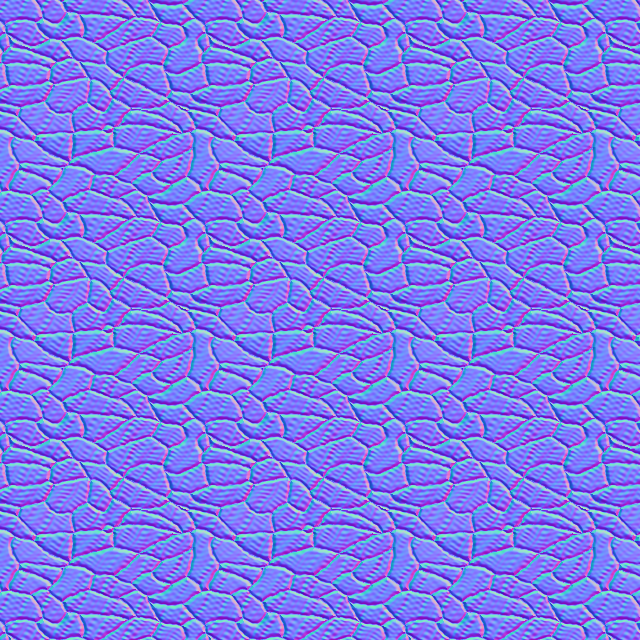
Give the GLSL for this texture map, as a WebGL 1 fragment shader.

```glsl
precision highp float;
// Tangent-space normal map of rough, flat-bedded stone walling.
// Slabs are a wrapping cellular pattern of tilted ellipses; their edge
// slopes are analytic, and layered sines add a fine chiselled grain.

uniform vec2 u_resolution;

const float TAU = 6.2831853;
const float REPEATS = 3.2;               // tiles across and down, from top left
const vec2  GRID = vec2(5.0, 9.0);       // stones per tile
const vec2  STONE_SIZE = vec2(0.215, 0.092);
const float SIZE_VARIATION = 0.20;
const float BEDDING_SWING = 0.42;        // radians, shared by neighbours
const float TILT_RANGE = 0.85;           // radians, per stone
const float UPRIGHT_SHARE = 0.06;        // stones set on end
const float CRACK_CORE = 0.005;          // soft floor of a joint, tile units
const float CRACK_WIDTH = 0.020;         // sloping side of a joint
const float CRACK_SLOPE = 1.45;
const float BEVEL_WIDTH = 0.045;
const float BEVEL_SLOPE = 0.10;
const float FACE_TILT = 0.14;
const float GRAIN_SLOPE = 0.118;
const vec2  MEAN_LEAN = vec2(-0.03, -0.03);

vec2 hash2(vec2 p) {
  vec3 q = fract(vec3(p.xyx) * vec3(0.1031, 0.1030, 0.0973) + 0.137);
  q += dot(q, q.yzx + 33.33);
  return fract((q.xx + q.yz) * q.zy);
}

// Periodic wobble that bends and roughens the joints.
vec2 wobble(vec2 p) {
  vec2 broad = sin(TAU * (vec2(2.0, 3.0) * p.yx + vec2(0.1, 0.6)));
  vec2 rough = sin(TAU * (vec2(13.0, 11.0) * p.yx + vec2(6.0, 7.0) * p));
  vec2 chips = sin(TAU * (vec2(21.0, 26.0) * p.yx - vec2(9.0, 14.0) * p));
  return p + 0.006 * broad + 0.0018 * rough + 0.0010 * chips;
}

vec2 wrapCell(vec2 cell) {
  return floor(mod(cell + 0.5, GRID));
}

// Scaled squared distance to one stone (x) and its gradient (yz).
vec3 stoneField(vec2 p, vec2 cell) {
  vec2 id = wrapCell(cell);
  vec2 r = p - (cell + 0.05 + 0.9 * hash2(id)) / GRID;
  vec2 h = hash2(id + 17.0);
  vec2 k = hash2(id + 43.0);
  float bedding = BEDDING_SWING * sin(TAU * (dot(id / GRID, vec2(1.0, 2.0)) + 0.2));
  float angle = bedding + (h.x - 0.5) * TILT_RANGE + 1.4 * step(1.0 - UPRIGHT_SHARE, h.y);
  vec2 size = STONE_SIZE * (1.0 + SIZE_VARIATION * (2.0 * k - 1.0));
  vec2 along = vec2(cos(angle), sin(angle));
  vec2 across = vec2(-along.y, along.x);
  vec2 q = vec2(dot(r, along), dot(r, across)) / size;
  vec2 g = 2.0 * q / size;
  return vec3(dot(q, q), along * g.x + across * g.y);
}

// Inward edge direction (xy), edge distance (z); id receives the stone.
vec3 stoneEdge(vec2 p, out vec2 id) {
  vec2 base = floor(p * GRID);
  vec3 nearest = vec3(1e4, 0.0, 0.0);
  vec2 home = base;
  for (int j = -2; j <= 2; j++) {
    for (int i = -2; i <= 2; i++) {
      vec2 cell = base + vec2(float(i), float(j));
      vec3 field = stoneField(p, cell);
      if (field.x < nearest.x) {
        nearest = field;
        home = cell;
      }
    }
  }
  id = wrapCell(home);
  vec3 edge = vec3(0.0, 1.0, 1.0);
  for (int j = -2; j <= 2; j++) {
    for (int i = -2; i <= 2; i++) {
      vec2 cell = base + vec2(float(i), float(j));
      vec3 gap = stoneField(p, cell) - nearest;
      float steepness = max(length(gap.yz), 0.001);
      bool other = dot(abs(cell - home), vec2(1.0)) > 0.5;
      if (other && gap.x / steepness < edge.z) edge = vec3(gap.yz, gap.x) / steepness;
    }
  }
  return edge;
}

// Gradient of layered sines in many directions, shifted for each stone.
vec2 grain(vec2 p, vec2 seed) {
  vec2 q = p + 0.005 * sin(TAU * (vec2(5.0, 4.0) * p.yx + vec2(3.0, 6.0) * p + seed));
  vec2 slope = vec2(0.0);
  for (int i = 0; i < 14; i++) {
    float n = float(i);
    float spread = fract(n * 0.618 + 0.3);
    vec2 wave = floor(vec2(mix(-38.0, 34.0, spread), mix(10.0, 48.0, fract(n * 0.387 + 0.1))));
    float shift = dot(seed, vec2(n + 1.3, 2.7 * n + 0.4));
    slope += normalize(wave) * cos(TAU * (dot(wave, q) + shift));
  }
  return slope * GRAIN_SLOPE * vec2(0.8, 1.15);
}

void main() {
  vec2 uv = gl_FragCoord.xy / u_resolution;
  vec2 p = fract(vec2(uv.x, uv.y - 1.0) * REPEATS);

  vec2 id;
  vec3 edge = stoneEdge(wobble(p), id);
  vec2 seed = hash2(id + 91.0);

  // Joint walls of uneven depth, soft shoulders and the lean of each face.
  float width = CRACK_WIDTH * mix(0.75, 1.25, seed.x);
  float depth = 1.0 + 0.3 * sin(TAU * (4.0 * p.x + 3.0 * p.y)) * sin(TAU * (7.0 * p.y - 2.0 * p.x));
  float core = smoothstep(0.0, CRACK_CORE, edge.z);
  float wall = depth * core * (1.0 - smoothstep(CRACK_CORE, width, edge.z));
  float bevel = core * (1.0 - smoothstep(0.0, BEVEL_WIDTH, edge.z));
  float face = smoothstep(0.0, width, edge.z);
  vec2 rise = edge.xy * (CRACK_SLOPE * wall + BEVEL_SLOPE * bevel);
  rise += face * FACE_TILT * (seed - 0.5) + grain(p, seed) * mix(0.7, 1.3, seed.y);

  vec3 normal = normalize(vec3(MEAN_LEAN - rise, 1.0));
  gl_FragColor = vec4(0.5 + 0.5 * normal, 1.0);
}
```
